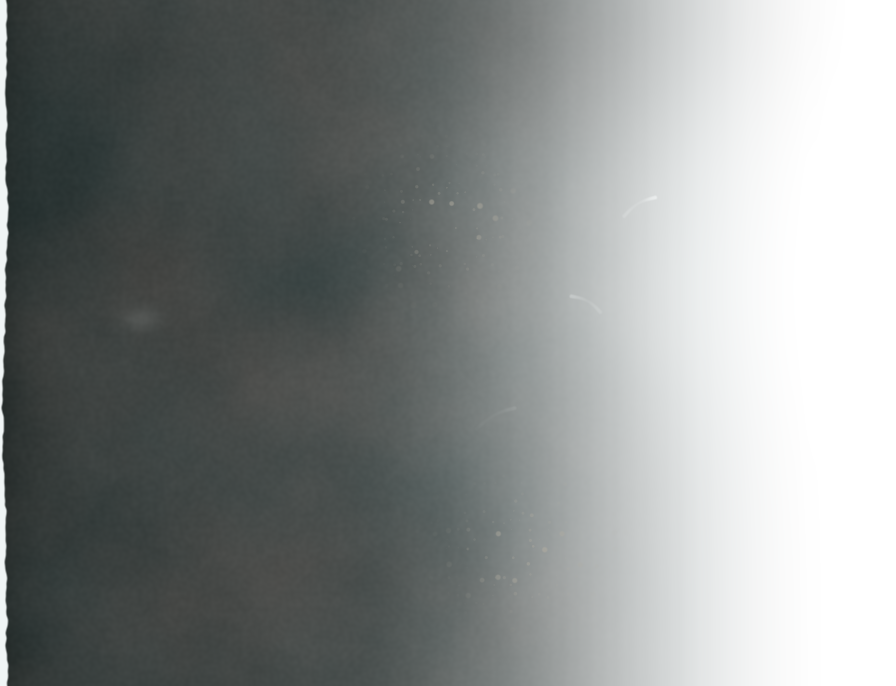
Give the GLSL for this background, as a WebGL 2 fragment shader.

```glsl
#version 300 es
precision highp float;

uniform vec2 u_resolution;
out vec4 outColor;

const vec3 TEAL = vec3(-0.020, 0.010, 0.006);
const vec3 WARM = vec3(0.020, 0.002, -0.010);
const vec3 SPECK = vec3(0.70, 0.68, 0.63);

// Brightness at equal steps from the left side to the right side
const float TONES[11] = float[](0.205, 0.240, 0.255, 0.272, 0.312,
                                0.415, 0.590, 0.775, 0.925, 0.995, 1.0);

vec2 hash2(vec2 p) {
    vec3 q = fract(p.xyx * vec3(0.1031, 0.1030, 0.0973));
    q += dot(q, q.yzx + 33.33);
    return fract((q.xx + q.yz) * q.zy);
}

float cornerSlope(vec2 cell, vec2 offset) {
    float angle = 6.2832 * hash2(cell + 71.0).x;
    return dot(vec2(cos(angle), sin(angle)), offset);
}

float gradientNoise(vec2 p) {
    vec2 i = floor(p), f = fract(p);
    vec2 w = f * f * f * (f * (f * 6.0 - 15.0) + 10.0);
    vec2 e = vec2(1.0, 0.0);
    float low = mix(cornerSlope(i, f), cornerSlope(i + e, f - e), w.x);
    float high = mix(cornerSlope(i + e.yx, f - e.yx), cornerSlope(i + 1.0, f - 1.0), w.x);
    return mix(low, high, w.y);
}

float fbm(vec2 p) {
    float sum = 0.0, amplitude = 1.0;
    for (int i = 0; i < 5; i++) {
        sum += amplitude * gradientNoise(p);
        p = mat2(1.6, 1.2, -1.2, 1.6) * p + 9.7;
        amplitude *= 0.55;
    }
    return sum;
}

float glow(vec2 p, vec2 center, vec2 radius) {
    vec2 d = (p - center) / radius;
    return exp(-dot(d, d));
}

// Smooth cubic curve through the tone steps
float toneRamp(float x) {
    float t = clamp(x, 0.0, 1.0) * 10.0;
    int i = min(int(t), 9);
    float f = t - float(i);
    float a = TONES[max(i - 1, 0)], b = TONES[i];
    float c = TONES[i + 1], d = TONES[min(i + 2, 10)];
    return b + 0.5 * f * (c - a + f * (2.0 * a - 5.0 * b + 4.0 * c - d
           + f * (3.0 * (b - c) + d - a)));
}

// One jittered dot per cell; many cells stay empty
float specks(vec2 p, float scale, float density) {
    vec2 cell = floor(p * scale);
    vec2 center = 0.3 + 0.4 * hash2(cell);
    vec2 pick = hash2(cell + 43.0);
    float radius = mix(0.07, 0.25, pick.y);
    float dotMask = 1.0 - smoothstep(radius * 0.4, radius, length(fract(p * scale) - center));
    return dotMask * step(pick.x, density) * (0.4 + 0.6 * pick.y);
}

float scratch(vec2 p, vec2 a, vec2 b) {
    vec2 ab = b - a;
    float t = clamp(dot(p - a, ab) / dot(ab, ab), 0.0, 1.0);
    float bend = 0.006 * sin(3.1416 * t);
    float d = length(p - a - ab * t - vec2(0.0, bend));
    return (1.0 - smoothstep(0.0008, 0.0045, d)) * (0.4 + 0.6 * t);
}

void main() {
    vec2 uv = gl_FragCoord.xy / u_resolution;
    vec2 p = gl_FragCoord.xy / u_resolution.y;

    // Main fade, leaning with height
    float lean = 0.030 * glow(uv, vec2(uv.x, 0.58), vec2(1.0, 0.22))
               - 0.030 * smoothstep(0.72, 1.0, uv.y) - 0.006;
    float fadeX = uv.x + lean * smoothstep(0.25, 0.55, uv.x);
    float streak = gradientNoise(vec2(uv.x * 85.0, uv.y * 0.6));
    float tone = toneRamp(fadeX + 0.006 * streak * smoothstep(0.3, 0.6, uv.x));
    float dark = 1.0 - smoothstep(0.42, 0.82, uv.x);

    // Mottled teal and brown stains
    float cloud = fbm(p * 4.2 + 3.0);
    float warmth = 0.45 * fbm(p * 5.0 + 21.0)
                 + 0.55 * glow(p, vec2(0.25, 0.58), vec2(0.13, 0.10))
                 + 0.45 * glow(p, vec2(0.48, 0.43), vec2(0.15, 0.11))
                 + 0.50 * glow(p, vec2(0.39, 0.16), vec2(0.14, 0.11))
                 + 0.40 * glow(p, vec2(0.46, 0.93), vec2(0.17, 0.11))
                 - 0.60 * glow(p, vec2(0.45, 0.60), vec2(0.10, 0.07))
                 - 0.35 * glow(p, vec2(0.10, 0.73), vec2(0.12, 0.12))
                 - 0.40 * glow(p, vec2(0.66, 0.30), vec2(0.13, 0.15));
    float grain = gradientNoise(p * 130.0) + 0.6 * gradientNoise(p * 63.0);
    tone += dark * (0.028 * cloud + 0.045 * warmth + 0.014 * grain);
    tone -= 0.045 * exp(-uv.x * 45.0);
    vec3 color = vec3(tone) + dark * mix(TEAL, WARM, clamp(0.35 + 0.7 * warmth, 0.0, 1.0));
    color += vec3(-0.008, 0.002, 0.003) * (1.0 - smoothstep(0.75, 0.9, uv.x));

    // Pale flecks in two clusters and a few hairline marks
    float cluster = glow(p, vec2(0.655, 0.68), vec2(0.085, 0.08))
                  + glow(p, vec2(0.765, 0.20), vec2(0.085, 0.08));
    float fleck = cluster * (specks(p, 42.0, 0.40) + 0.5 * specks(p + 5.3, 75.0, 0.3));
    float marks = scratch(p, vec2(0.875, 0.545), vec2(0.833, 0.568))
                + scratch(p, vec2(0.910, 0.685), vec2(0.955, 0.712))
                + 0.5 * scratch(p, vec2(0.695, 0.375), vec2(0.750, 0.405));
    color = mix(color, SPECK, min(0.65 * fleck, 0.7));
    color += 0.07 * marks + 0.07 * glow(p, vec2(0.205, 0.535), vec2(0.028, 0.016));

    // Ragged pale border on the left
    float border = 0.0075 - 0.0045 * glow(uv, vec2(uv.x, 0.38), vec2(1.0, 0.15))
                 + 0.003 * gradientNoise(vec2(2.5, uv.y * 24.0))
                 + 0.002 * gradientNoise(vec2(7.5, uv.y * 75.0));
    float paper = 1.0 - smoothstep(border - 0.0015, border + 0.0015, uv.x);
    color = mix(color, vec3(0.94, 0.96, 0.96), paper);

    outColor = vec4(clamp(color, 0.0, 1.0), 1.0);
}
```
